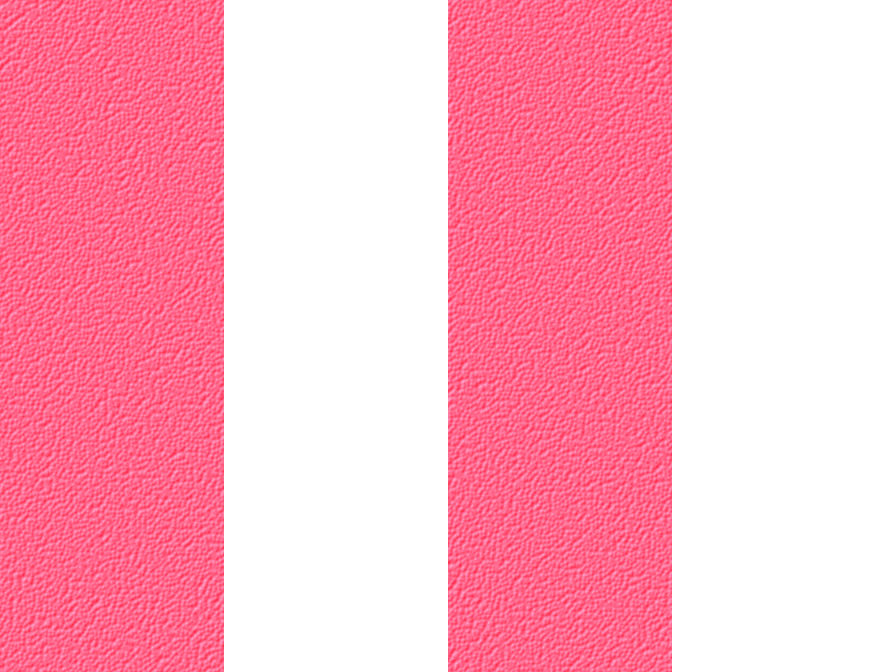
A Shadertoy shader for this pattern:

```glsl
// Broad pink and white vertical stripes, the pink embossed with a fine diagonal grain.

const float STRIPE_REPEATS = 2.0;
const vec2 GRAIN_CELLS = vec2(208.0, 156.0);
const vec2 LIGHT_DIR = vec2(-0.7071, 0.7071);
const vec3 WHITE = vec3(1.0);
const vec3 PINK_SHADOW = vec3(1.0, 0.24, 0.37);
const vec3 PINK_LIGHT = vec3(1.0, 0.58, 0.73);

// Integer hash: two random values in 0..1 for each cell
vec2 hash2(vec2 cell) {
    uvec2 v = uvec2(cell) * 1664525u + 1013904u;
    v.x += v.y * 1664525u;
    v.y += v.x * 1664525u;
    v ^= v >> 16u;
    v.x += v.y * 1664525u;
    v.y += v.x * 1664525u;
    v ^= v >> 16u;
    return vec2(v & 0xffffu) / 65535.0;
}

// Distance to the nearest grain centre, stretched across the light and wrapping at period
float cellularNoise(vec2 p, vec2 period, vec2 lightDir) {
    vec2 base = floor(p);
    vec2 along = vec2(lightDir.y, -lightDir.x);
    float nearest = 4.0;
    for (int y = -1; y <= 1; y++) {
        for (int x = -1; x <= 1; x++) {
            vec2 cell = base + vec2(x, y);
            vec2 offset = cell + hash2(mod(cell, period)) - p;
            vec2 stretched = vec2(dot(offset, along) * 0.75, dot(offset, lightDir) * 1.2);
            nearest = min(nearest, length(stretched));
        }
    }
    return nearest;
}

// Relief shading: positive on slopes that face the light
float emboss(vec2 p, vec2 period, vec2 lightDir, float reach) {
    vec2 stepToLight = lightDir * reach;
    return cellularNoise(p + stepToLight, period, lightDir)
         - cellularNoise(p - stepToLight, period, lightDir);
}

// Coverage of the pink half of each repeat, with edges one pixel soft
float stripeMask(float x, float repeats, float pixel) {
    float fromCentre = abs(fract(x * repeats + 0.25) - 0.5);
    return clamp((0.25 - fromCentre) / (pixel * repeats) + 0.5, 0.0, 1.0);
}

vec3 grainColor(float relief) {
    float tone = clamp(0.48 + 0.85 * relief, -0.2, 1.4);
    return mix(PINK_SHADOW, PINK_LIGHT, tone);
}

void mainImage(out vec4 fragColor, in vec2 fragCoord) {
    vec2 uv = fragCoord / iResolution.xy;
    float relief = emboss(uv * GRAIN_CELLS, GRAIN_CELLS, LIGHT_DIR, 0.35);
    float pink = stripeMask(uv.x, STRIPE_REPEATS, 1.0 / iResolution.x);
    fragColor = vec4(mix(WHITE, grainColor(relief), pink), 1.0);
}
```
